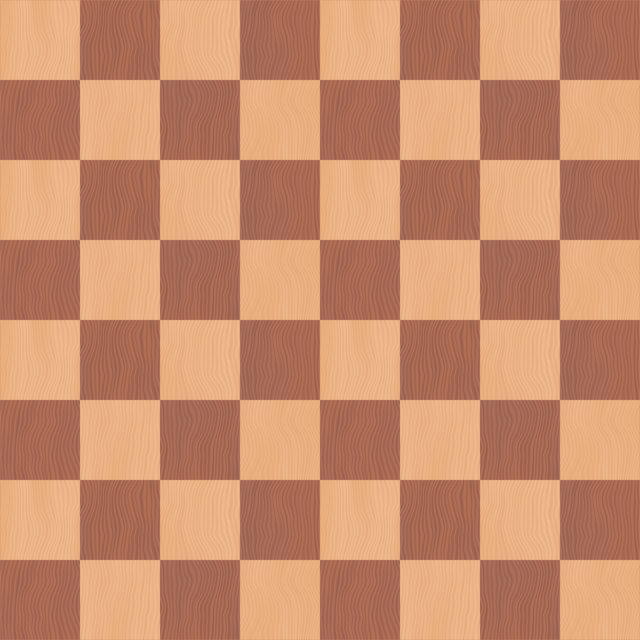
This pattern is drawn by a three.js fragment shader. Its source:

```glsl
varying vec2 vUv;

#define SQUARES 8.0
#define GRAIN_LINES 23.0
#define BEND 0.17
#define RIPPLE 0.035
#define EDGE_SOFTNESS 0.008
#define LINE_SOFTNESS 0.22
#define LIGHT_BASE vec3(0.935, 0.725, 0.555)
#define LIGHT_WARM vec3(0.920, 0.695, 0.505)
#define LIGHT_LINE vec3(0.895, 0.660, 0.475)
#define DARK_BASE vec3(0.665, 0.430, 0.355)
#define DARK_WARM vec3(0.700, 0.435, 0.330)
#define DARK_LINE vec3(0.585, 0.370, 0.310)

float hash(vec2 p) {
  vec3 q = fract(vec3(p.xyx) * 0.1031);
  q += dot(q, q.yzx + 33.33);
  return fract((q.x + q.y) * q.z);
}

float noise(vec2 p) {
  vec2 i = floor(p);
  vec2 f = fract(p);
  f = f * f * (3.0 - 2.0 * f);
  float low = mix(hash(i), hash(i + vec2(1.0, 0.0)), f.x);
  float high = mix(hash(i + vec2(0.0, 1.0)), hash(i + vec2(1.0, 1.0)), f.x);
  return mix(low, high, f.y);
}

// Signed square wave with narrow ramps; changes sign at every integer.
vec2 squareWave(vec2 p) {
  vec2 toEdge = 0.5 - abs(fract(p) - 0.5);
  vec2 side = 1.0 - 2.0 * mod(floor(p), 2.0);
  return side * clamp(toEdge / EDGE_SOFTNESS, 0.0, 1.0);
}

// Sideways drift that bends the grain along its length.
float grainBend(vec2 p, vec2 seed) {
  float broad = noise(p * vec2(1.8, 2.6) + seed) - 0.5;
  float fine = noise(p * vec2(6.0, 7.0) + seed.yx) - 0.5;
  return BEND * broad + RIPPLE * fine;
}

// Coverage of the tapering grain lines.
float grainLines(float across, float along, vec2 seed) {
  float id = floor(across);
  float swell = noise(vec2(id * 7.3, along * 3.0) + seed);
  float halfWidth = mix(0.12, 0.36, swell);
  float center = 0.5 + 0.2 * (hash(vec2(id, 5.0) + seed) - 0.5);
  float d = abs(fract(across) - center) - halfWidth;
  float strength = mix(0.65, 1.0, hash(vec2(id, 19.0) + seed));
  return strength * (1.0 - smoothstep(-LINE_SOFTNESS, LINE_SOFTNESS, d));
}

void main() {
  vec2 board = vUv * SQUARES;
  vec2 cell = floor(board);
  vec2 p = fract(board);

  // A small set of planks recurs over the board.
  vec2 seed = mod(cell, vec2(4.0, 2.0)) * vec2(17.0, 43.0) + 11.0;
  float across = (p.x + grainBend(p, seed)) * GRAIN_LINES;
  float lines = grainLines(across, p.y, seed);

  // Slow tint bands following the grain.
  float warmth = noise(vec2(across * 0.16, p.y * 0.9) + seed + 71.0);
  warmth = smoothstep(0.2, 0.8, warmth);
  vec3 lightWood = mix(mix(LIGHT_BASE, LIGHT_WARM, warmth), LIGHT_LINE, lines * 0.8);
  vec3 darkWood = mix(mix(DARK_BASE, DARK_WARM, warmth), DARK_LINE, lines * 0.9);

  // Alternate the two woods, dark at the lower left.
  vec2 wave = squareWave(board);
  float dark = 0.5 + 0.5 * wave.x * wave.y;
  gl_FragColor = vec4(mix(lightWood, darkWood, dark), 1.0);
}
```
